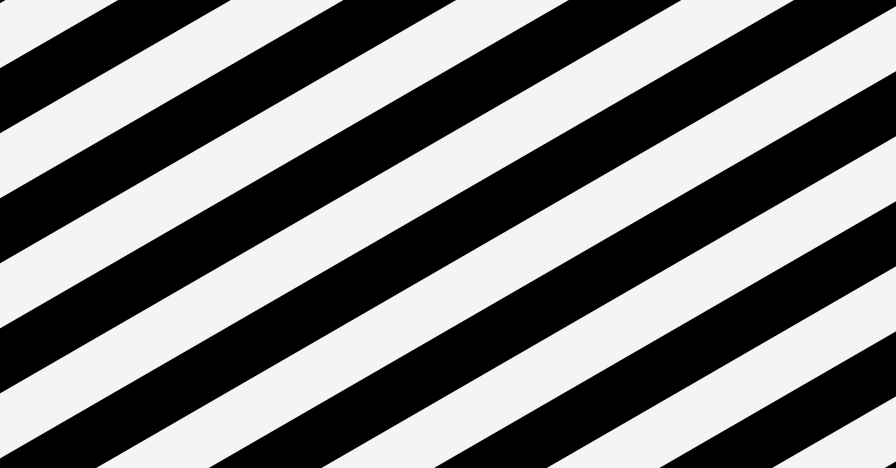
Reproduce this pattern procedurally as a Shadertoy shader.

```glsl
// Signed distance to the edge of the nearest dark stripe, negative inside
float stripeDistance(float across, float period) {
    float fromCenter = abs(fract(across / period + 0.5) - 0.5) * period;
    return fromCenter - 0.25 * period;
}

void mainImage(out vec4 fragColor, in vec2 fragCoord) {
    // Centered coordinates, one unit per canvas height
    vec2 p = (fragCoord - 0.5 * iResolution.xy) / iResolution.y;
    float pixel = 1.0 / iResolution.y;

    // Axis perpendicular to stripes rising at 30 degrees
    float angle = radians(30.0);
    float across = dot(p, vec2(sin(angle), -cos(angle))) + 0.0031;

    // Equal dark and light bands with a one-pixel soft edge
    float edge = stripeDistance(across, 0.2407);
    float light = clamp(edge / pixel + 0.5, 0.0, 1.0);

    vec3 ink = vec3(0.0);
    vec3 paper = vec3(0.956);
    fragColor = vec4(mix(ink, paper, light), 1.0);
}
```
